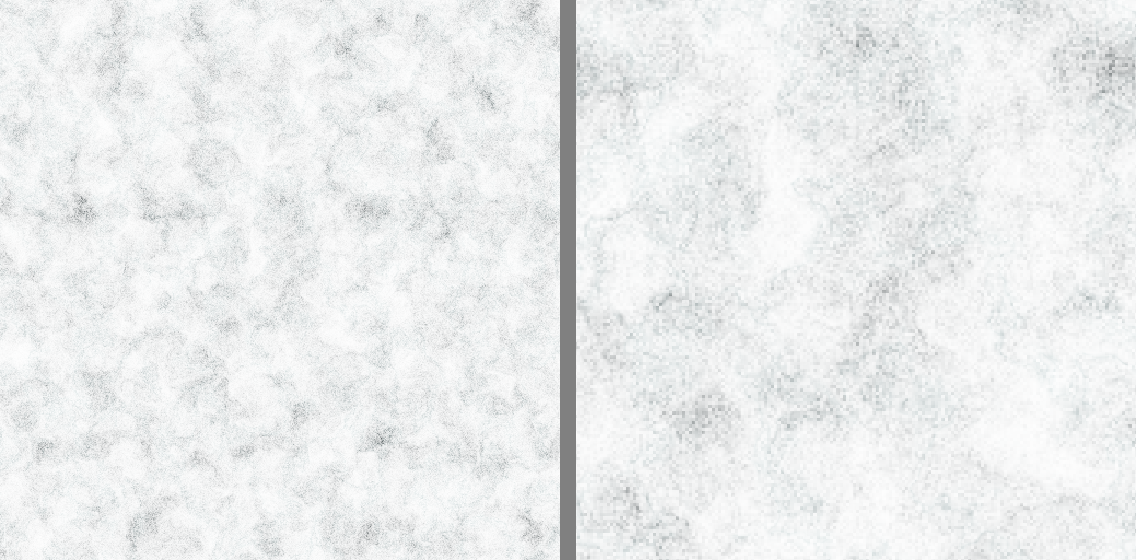
Left: the whole. Right: its middle third, enlarged.
This texture is drawn by a WebGL 2 fragment shader. Its source:

```glsl
#version 300 es
precision highp float;
// White marble with grey mottling, faint blue-green veins and fine grain.

uniform vec2 u_resolution;
out vec4 fragColor;

// Two random values in 0..1 for an integer cell.
vec2 hash2(vec2 cell) {
    uvec2 h = uvec2(ivec2(cell)) * 1664525u + 1013904223u;
    h.x += h.y * 1664525u;
    h.y += h.x * 1664525u;
    h ^= h >> 16u;
    h.x += h.y * 1664525u;
    h.y += h.x * 1664525u;
    h ^= h >> 16u;
    return vec2(h & 65535u) / 65535.0;
}

float cornerSlope(vec2 cell, vec2 offset) {
    float angle = 6.28318 * hash2(cell).x;
    return dot(vec2(cos(angle), sin(angle)), offset);
}

float gradientNoise(vec2 p) {
    vec2 i = floor(p), f = fract(p);
    vec2 s = f * f * f * (f * (f * 6.0 - 15.0) + 10.0);
    vec2 x = vec2(1.0, 0.0);
    return mix(
        mix(cornerSlope(i, f), cornerSlope(i + x.xy, f - x.xy), s.x),
        mix(cornerSlope(i + x.yx, f - x.yx), cornerSlope(i + 1.0, f - 1.0), s.x),
        s.y);
}

// Layered noise; each octave is turned to hide the lattice.
float fbm(vec2 p, int octaves, float gain) {
    float sum = 0.0, amplitude = 0.5;
    for (int k = 0; k < octaves; k++) {
        sum += amplitude * gradientNoise(p);
        p = mat2(1.6, 1.2, -1.2, 1.6) * p + 17.3;
        amplitude *= gain;
    }
    return sum;
}

void main() {
    vec2 uv = gl_FragCoord.xy / u_resolution;

    // Bend the domain so that the mottling breaks into wisps.
    vec2 warp = vec2(fbm(uv * 14.0 + 3.7, 4, 0.65), fbm(uv * 14.0 + 41.2, 4, 0.65));
    vec2 bent = uv + 0.05 * warp;

    // Cloudy mottling and thin ridged veins.
    float cloud = fbm(bent * 12.0 + 8.1, 5, 0.75);
    float ridge = fbm(bent * vec2(10.0, 7.0) + 73.4, 5, 0.65);
    float vein = exp(-18.0 * abs(ridge));

    // Fine mineral grain.
    vec2 speck = hash2(floor(uv * 512.0) + 900.0);
    float grain = speck.x + speck.y - 1.0;

    // Exponential shading keeps most of the stone pale with rare dark spots.
    float mottle = min(0.046 * exp(3.1 * cloud + 0.85 * grain), 0.6);
    float veinShade = 0.06 * vein * (0.65 + 0.6 * grain);

    // Veins absorb more red than the neutral grey mottling.
    vec3 absorbed = mottle * vec3(1.03, 0.99, 0.98) + veinShade * vec3(1.3, 0.9, 0.88);
    fragColor = vec4(1.0 - absorbed, 1.0);
}
```
